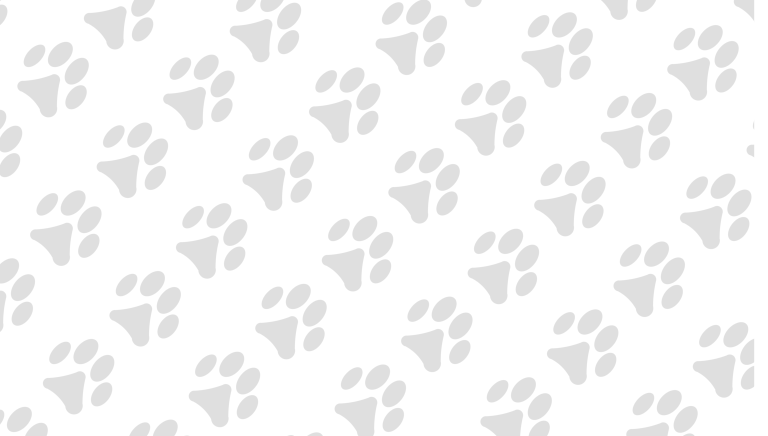
Give the GLSL for this pattern, as a Shadertoy shader.

```glsl
#define PAW_COLOR vec3(0.874)
#define PAPER_COLOR vec3(1.0)
#define PAW_SCALE 0.092
#define FIRST_PAW vec2(0.9717, 0.5747)
#define STEP_ACROSS vec2(0.3345, -0.0293)
#define STEP_UP vec2(0.1526, 0.1557)
#define RIGHT_EDGE 0.982

// Toes: centre in xy, radii in zw
const vec4 TOES[4] = vec4[4](
    vec4(-0.453, 0.583, 0.342, 0.183),
    vec4(0.192, 0.617, 0.375, 0.233),
    vec4(0.600, 0.200, 0.383, 0.233),
    vec4(0.583, -0.450, 0.342, 0.208));
const float TOE_TILT[4] = float[4](0.82, 0.80, 0.90, 0.915);

// Pad lobes, clockwise: centre in xy, radius in z, sag of the next side in w
const vec4 LOBES[3] = vec4[3](
    vec4(-0.745, -0.175, 0.135, 0.035),
    vec4(0.042, -0.017, 0.142, 0.025),
    vec4(-0.105, -0.733, 0.217, 0.083));

float ellipseDistance(vec2 p, vec2 radii) {
    float k = length(p / radii);
    float slope = length(p / (radii * radii));
    return k * (k - 1.0) / max(slope, 1e-3);
}

// Triangle with round corners and sides that curve inward
float padDistance(vec2 p) {
    float rim = 1e3;
    float core = -1e3;
    for (int i = 0; i < 3; i++) {
        vec4 a = LOBES[i];
        vec4 b = LOBES[(i + 1) % 3];
        vec2 side = b.xy - a.xy;
        vec2 q = p - a.xy;
        float h = clamp(dot(q, side) / dot(side, side), 0.0, 1.0);
        float radius = mix(a.z, b.z, h) - a.w * 4.0 * h * (1.0 - h);
        rim = min(rim, length(q - side * h) - radius);
        core = max(core, dot(q, normalize(vec2(-side.y, side.x))));
    }
    return min(rim, core);
}

float pawDistance(vec2 p) {
    float d = padDistance(p);
    for (int i = 0; i < 4; i++) {
        float c = cos(TOE_TILT[i]);
        float s = sin(TOE_TILT[i]);
        vec2 q = p - TOES[i].xy;
        q = vec2(c * q.x + s * q.y, c * q.y - s * q.x);
        d = min(d, ellipseDistance(q, TOES[i].zw));
    }
    return d;
}

void mainImage(out vec4 fragColor, in vec2 fragCoord) {
    vec2 p = fragCoord / iResolution.y - FIRST_PAW;
    float pixel = 1.0 / iResolution.y;

    // Slanted lattice: check the nearest cell and its neighbours
    mat2 lattice = mat2(STEP_ACROSS, STEP_UP);
    vec2 cell = round(inverse(lattice) * p);
    float d = 1e3;
    for (int j = -1; j <= 1; j++) {
        for (int i = -1; i <= 1; i++) {
            vec2 center = lattice * (cell + vec2(i, j));
            d = min(d, pawDistance((p - center) / PAW_SCALE));
        }
    }
    float ink = 1.0 - smoothstep(-0.7 * pixel, 0.7 * pixel, d * PAW_SCALE);

    // Blank strip along the right side
    float edge = RIGHT_EDGE * iResolution.x - fragCoord.x;
    ink *= clamp(edge + 0.5, 0.0, 1.0);

    fragColor = vec4(mix(PAPER_COLOR, PAW_COLOR, ink), 1.0);
}
```
